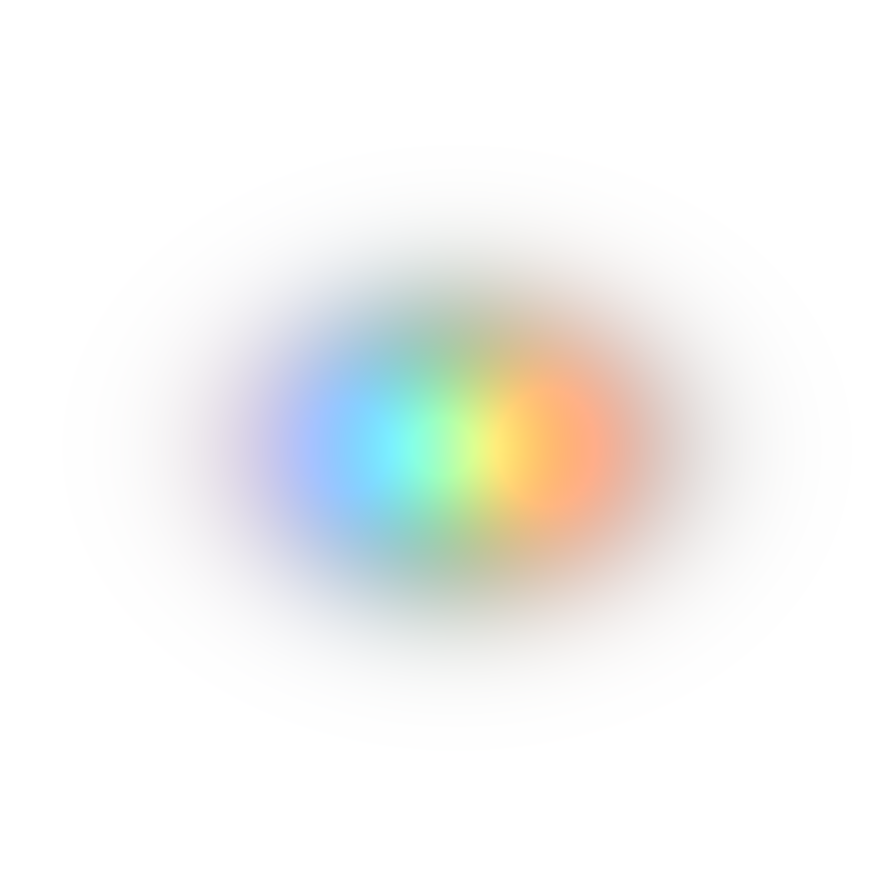
Write a three.js fragment shader that draws this background.

```glsl
// A soft oval glow dispersed into a rainbow, fading to white through a grey rim.

varying vec2 vUv;

// Bell curve with a peak of 1 at zero.
float bell(float offset, float spread) {
  return exp(-offset * offset / spread);
}

// Opacity of the wide oval veil that covers the white ground.
float veilOpacity(vec2 p) {
  float radius = length((p - vec2(0.51, 0.5)) / vec2(1.3, 1.0));
  return 0.68 * exp(-pow(radius / 0.172, 2.6));
}

// Red, green and blue lights, spread sideways like light from a prism.
vec3 prismLight(vec2 p) {
  float violet = 0.09 * bell(p.x - 0.33, 0.01);
  vec3 light = vec3(
    0.75 * bell(p.x - 0.59, 0.0115) + violet,
    0.72 * bell(p.x - 0.497, 0.0175),
    0.66 * bell(p.x - 0.418, 0.0125)
  );
  return light * bell(p.y - 0.5, 0.0135);
}

void main() {
  float veil = veilOpacity(vUv);

  // The light fills the veil, but never beyond white.
  vec3 light = min(prismLight(vUv), vec3(veil));
  gl_FragColor = vec4(vec3(1.0 - veil) + light, 1.0);
}
```
